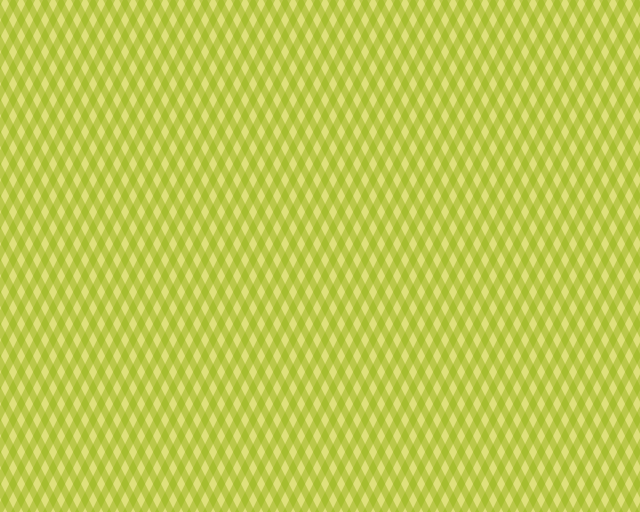
A Shadertoy shader for this pattern:

```glsl
// Green diagonal gingham: two crossing sets of translucent stripes forming upright diamonds.

// Coverage of a stripe filling half of each unit period, clear around whole numbers.
float stripe(float phase, float pixelWidth) {
    float edgeDistance = abs(fract(phase + 0.5) - 0.5) - 0.25;
    return clamp(edgeDistance / pixelWidth + 0.5, 0.0, 1.0);
}

void mainImage(out vec4 fragColor, in vec2 fragCoord) {
    // Whole diamond repeats across and down, so all edges wrap
    vec2 repeats = vec2(40.0, 16.0);
    vec2 cell = fragCoord / iResolution.xy * repeats - vec2(0.32, 0.875);
    float pixelWidth = length(repeats / iResolution.xy);

    // Rising and falling stripes
    float falling = stripe(cell.x + cell.y, pixelWidth);
    float rising = stripe(cell.x - cell.y, pixelWidth);

    // Pale ground, single stripe, and darker overlap
    vec3 ground = vec3(0.87, 0.88, 0.48);
    vec3 single = vec3(0.73, 0.785, 0.29);
    vec3 overlap = vec3(0.65, 0.745, 0.185);
    vec3 color = mix(mix(ground, single, falling), mix(single, overlap, falling), rising);

    fragColor = vec4(color, 1.0);
}
```
